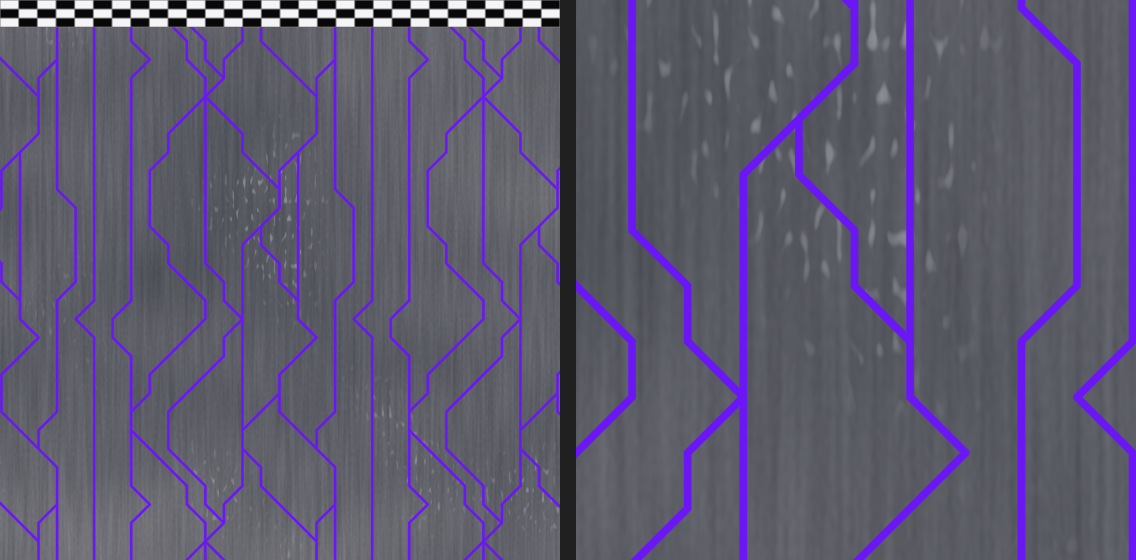
Left: the whole. Right: its middle third, enlarged.
A WebGL 2 fragment shader for this pattern:

```glsl
#version 300 es
precision highp float;

// Violet circuit traces on brushed dark metal under a checkered strip.
// Each trace follows rounded gradient noise on a square lattice, so it runs
// straight or at 45 degrees; a running maximum makes neighbours merge.

#define CELL 0.0331        // lattice pitch
#define TILE_COLUMNS 15.0  // columns before the traces repeat
#define LANES 8.0          // traces per repeat
#define BEND_ROWS 6.0      // rows between noise knots
#define BENDS 4.0          // knots before the traces repeat
#define SWAY 4.6           // sideways reach of a trace, in columns
#define HALF_WIDTH 0.0023  // half thickness of a trace
#define STRIP_HEIGHT 0.0485
#define CHECKS vec2(30.0, 3.0)
#define BRUSH 0.11         // strength of the brushed streaks
#define SCUFF 0.17         // strength of the pale scratches

uniform vec2 u_resolution;
out vec4 fragColor;

const vec3 VIOLET = vec3(0.42, 0.09, 0.96);
const vec3 METAL_DARK = vec3(0.29, 0.30, 0.335);
const vec3 METAL_LIGHT = vec3(0.46, 0.46, 0.48);
const vec3 INK = vec3(0.03);
const vec3 PAPER = vec3(0.96, 0.96, 0.97);

float hash(vec2 p) {
    vec3 q = fract(p.xyx * vec3(0.1031, 0.1030, 0.0973));
    q += dot(q, q.yzx + 33.33);
    return fract((q.x + q.y) * q.z);
}

// Gradient noise in the plane
float knot(vec2 corner, vec2 offset) {
    float angle = 6.2832 * hash(corner);
    return dot(vec2(cos(angle), sin(angle)), offset);
}

float noise(vec2 p) {
    vec2 i = floor(p), f = p - i;
    vec2 s = f * f * (3.0 - 2.0 * f);
    vec2 e = vec2(1.0, 0.0);
    return mix(mix(knot(i, f), knot(i + e, f - e), s.x),
               mix(knot(i + e.yx, f - e.yx), knot(i + 1.0, f - 1.0), s.x), s.y);
}

// Column of one lane at a lattice row, from periodic 1D gradient noise
float slope(float bend, float lane) {
    float s = 2.0 * hash(vec2(mod(bend, BENDS) + 3.0, lane + 17.0)) - 1.0;
    return sign(s) * mix(0.5, 1.0, abs(s));
}

float wander(float index, float row) {
    float lane = mod(index, LANES);
    float t = row / BEND_ROWS + BENDS * hash(vec2(lane, 5.0));
    float i = floor(t), f = t - i;
    float n = mix(slope(i, lane) * f, slope(i + 1.0, lane) * (f - 1.0),
                  f * f * (3.0 - 2.0 * f));
    return floor(index * TILE_COLUMNS / LANES) + floor(SWAY * n + 0.5);
}

float traceColumn(float index, float row) {
    return max(wander(index, row),
               max(wander(index - 1.0, row), wander(index - 2.0, row)));
}

float segmentDistance(vec2 p, vec2 a, vec2 b) {
    vec2 d = b - a;
    return length(p - a - d * clamp(dot(p - a, d) / dot(d, d), 0.0, 1.0));
}

// Distance to the nearest trace, in lattice units
float traceDistance(vec2 p) {
    float row = floor(p.y) - 1.0;
    float nearest = floor(p.x * LANES / TILE_COLUMNS);
    float d = 9.0;
    for (float k = -4.0; k <= 3.0; k++) {
        vec2 a = vec2(traceColumn(nearest + k, row), row);
        for (float step = 1.0; step <= 3.0; step++) {
            vec2 b = vec2(traceColumn(nearest + k, row + step), row + step);
            d = min(d, segmentDistance(p, a, b));
            a = b;
        }
    }
    return d;
}

vec3 brushedMetal(vec2 uv) {
    float clouds = noise(uv * vec2(1.6, 3.2) + 7.0) + 0.5 * noise(uv * vec2(4.0, 7.0));
    float sheen = 0.7 * (abs(uv.y - 0.52) - 0.25);
    float streaks = noise(uv * vec2(230.0, 9.0)) + noise(uv * vec2(110.0, 5.0) + 31.0);
    float grain = noise(uv * vec2(300.0, 120.0) + 11.0);
    float worn = smoothstep(0.05, 0.5, noise(uv * vec2(5.0, 4.0) + 2.0));
    float flecks = smoothstep(0.2, 0.55, noise(uv * vec2(150.0, 60.0) + 3.0));
    vec3 metal = mix(METAL_DARK, METAL_LIGHT, 0.5 + 0.6 * clouds + sheen);
    return metal * (1.0 + BRUSH * (streaks + 0.5 * grain)) + SCUFF * worn * flecks;
}

// Checkered strip, p measured in checks and pixel in checks per pixel
vec3 checkers(vec2 p, vec2 pixel) {
    vec2 wave = 1.0 - 4.0 * abs(fract(0.5 * p - 0.25) - 0.5);
    vec2 side = clamp(wave / (2.0 * pixel), -1.0, 1.0);
    return mix(INK, PAPER, 0.5 + 0.5 * side.x * side.y);
}

void main() {
    float pixel = 1.0 / u_resolution.y;
    vec2 uv = gl_FragCoord.xy * pixel;

    float d = traceDistance((uv - vec2(0.0026, 0.0)) / CELL) * CELL;
    float ink = 1.0 - smoothstep(-0.75 * pixel, 0.75 * pixel, d - HALF_WIDTH);
    vec3 color = mix(brushedMetal(uv), VIOLET, ink);

    vec2 checkScale = CHECKS / vec2(1.0, STRIP_HEIGHT);
    vec3 strip = checkers(vec2(uv.x, 1.0 - uv.y) * checkScale, checkScale * pixel);
    float inStrip = clamp((uv.y - 1.0 + STRIP_HEIGHT) / pixel + 0.5, 0.0, 1.0);
    fragColor = vec4(mix(color, strip, inStrip), 1.0);
}
```
